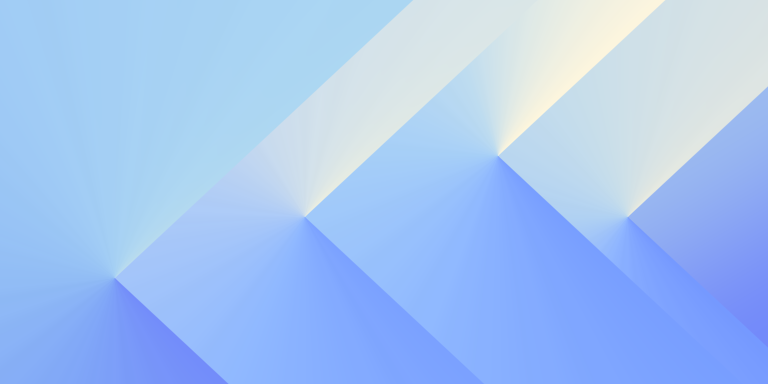
Reproduce this background procedurally as a WebGL 1 fragment shader.

```glsl
precision highp float;

uniform vec2 u_resolution;

const float TAU = 6.2831853;
const float HALF_ANGLE = 0.75; // half opening of every chevron
const vec3 CREAM = vec3(1.0, 0.97, 0.85);

float slopeAt(float cell) {
  return fract(sin(cell * 127.1) * 437.58) * 2.0 - 1.0;
}

// One-dimensional gradient noise
float gradientNoise(float x) {
  float cell = floor(x);
  float f = x - cell;
  float blend = f * f * f * (f * (f * 6.0 - 15.0) + 10.0);
  return mix(slopeAt(cell) * f, slopeAt(cell + 1.0) * (f - 1.0), blend);
}

// Five evenly spaced colour stops
vec3 ramp(float t, vec3 a, vec3 b, vec3 c, vec3 d, vec3 e) {
  float s = t * 4.0;
  vec3 color = mix(a, b, clamp(s, 0.0, 1.0));
  color = mix(color, c, clamp(s - 1.0, 0.0, 1.0));
  color = mix(color, d, clamp(s - 2.0, 0.0, 1.0));
  return mix(color, e, clamp(s - 3.0, 0.0, 1.0));
}

// Sweep around an apex: 0 on its upper edge, 1 on its lower edge
float sweep(vec2 q) {
  float angle = mod(atan(q.y, q.x + 1e-6), TAU);
  return clamp((angle - HALF_ANGLE) / (TAU - 2.0 * HALF_ANGLE), 0.0, 1.0);
}

// Coverage of the chevron opening to the right of its apex
float chevron(vec2 q, float pixel) {
  float edge = q.x * sin(HALF_ANGLE) - abs(q.y) * cos(HALF_ANGLE);
  return smoothstep(-0.75 * pixel, 0.75 * pixel, edge);
}

// Warm light along the upper edge, strongest at the apex
vec3 addGlow(vec3 color, vec2 q, float t, float strength) {
  return mix(color, CREAM, strength * exp(-t * 14.0 - length(q) * 3.5));
}

// Faint rays fanning out from an apex
vec3 addRays(vec3 color, float t, float seed) {
  return color + 0.012 * gradientNoise(t * 38.0 + seed);
}

void main() {
  vec2 p = gl_FragCoord.xy / u_resolution.y;
  float pixel = 1.0 / u_resolution.y;

  // Offsets from the four apexes, left to right
  vec2 q1 = p - vec2(0.299, 0.276);
  vec2 q2 = p - vec2(0.794, 0.435);
  vec2 q3 = p - vec2(1.297, 0.594);
  vec2 q4 = p - vec2(1.635, 0.435);

  // Open sky
  float t = sweep(q1);
  vec3 sky = ramp(t, vec3(0.67, 0.84, 0.95), vec3(0.63, 0.80, 0.96),
    vec3(0.57, 0.74, 0.96), vec3(0.50, 0.65, 0.97), vec3(0.45, 0.55, 0.98));
  sky = addRays(addGlow(sky, q1, t, 0.25), t, 3.0);

  // Pale band
  t = sweep(q2);
  vec3 pale = ramp(t, vec3(0.85, 0.90, 0.91), vec3(0.79, 0.86, 0.93),
    vec3(0.67, 0.79, 0.97), vec3(0.56, 0.72, 1.0), vec3(0.48, 0.63, 1.0));
  pale = addRays(addGlow(pale, q2, t, 0.65), t, 51.0);

  // Bright band
  t = sweep(q3);
  vec3 bright = ramp(t, vec3(0.99, 0.96, 0.87), vec3(0.74, 0.86, 0.94),
    vec3(0.65, 0.81, 0.97), vec3(0.56, 0.72, 1.0), vec3(0.47, 0.62, 1.0));
  bright = addRays(addGlow(bright, q3, t, 0.5), t, 97.0);

  // Misty band
  t = sweep(q4);
  vec3 misty = ramp(t, vec3(0.86, 0.89, 0.89), vec3(0.78, 0.87, 0.92),
    vec3(0.69, 0.82, 0.95), vec3(0.56, 0.71, 1.0), vec3(0.46, 0.60, 1.0));
  misty = addRays(addGlow(misty, q4, t, 0.5), t, 143.0);

  // Dusky front
  float light = smoothstep(0.1, 0.8, p.y + 0.6 * (2.0 - p.x));
  vec3 dusk = mix(vec3(0.45, 0.54, 0.98), vec3(0.61, 0.73, 0.94), light);

  // Stack the layers from back to front
  vec3 color = mix(sky, pale, chevron(q1, pixel));
  color = mix(color, bright, chevron(q2, pixel));
  color = mix(color, misty, chevron(q3, pixel));
  color = mix(color, dusk, chevron(q4, pixel));
  gl_FragColor = vec4(color, 1.0);
}
```
